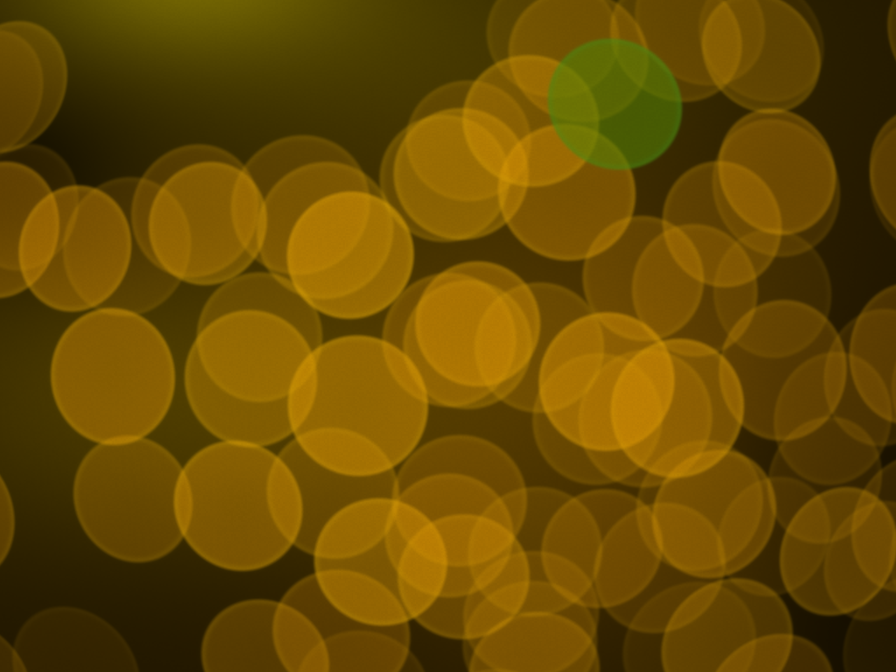
Reproduce this background procedurally as a WebGL 1 fragment shader.

```glsl
precision highp float;
// Warm amber bokeh: overlapping translucent light discs on a dark olive blur.

uniform vec2 u_resolution;

#define DISC_RADIUS 0.102
#define EDGE_SOFTNESS 0.0035
#define RIM_STRENGTH 0.13
#define EDGE_SQUEEZE 0.42
#define COLUMN_STEP 0.17
#define ROW_STEP 0.222
#define MAIN_OPACITY 0.60
#define FAINT_OPACITY 0.30
#define AMBER vec3(0.88, 0.60, 0.015)
#define RIM_TINT vec3(0.85, 0.72, 0.03)
#define GREEN vec3(0.32, 0.50, 0.02)
#define GRAIN 0.012

const vec2 CENTRE = vec2(0.667, 0.5);

vec3 hash3(vec3 p) {
  vec3 q = vec3(dot(p, vec3(127.1, 311.7, 74.7)),
                dot(p, vec3(269.5, 183.3, 246.1)),
                dot(p, vec3(113.5, 271.9, 124.6)));
  return fract(sin(q) * 43758.55);
}

float blob(vec2 p, vec2 centre, vec2 size) {
  vec2 q = (p - centre) / size;
  return exp(-dot(q, q));
}

// Signed distance to a disc, narrowed along the ray from the canvas centre.
float discDistance(vec2 p, vec2 centre, float radius) {
  vec2 fromCentre = centre - CENTRE;
  vec2 q = p - centre;
  q += EDGE_SQUEEZE * fromCentre * dot(q, fromCentre);
  return length(q) - radius;
}

// Lays one translucent disc with a thin bright rim over the colour.
vec3 addDisc(vec3 colour, float d, vec3 tint, vec3 rimTint, float opacity) {
  float fill = 1.0 - smoothstep(-EDGE_SOFTNESS, EDGE_SOFTNESS, d);
  float rimOffset = (d + EDGE_SOFTNESS) / EDGE_SOFTNESS;
  float rim = exp(-0.5 * rimOffset * rimOffset);
  float shade = 0.94 + 0.06 * smoothstep(-DISC_RADIUS, 0.0, d);
  colour = mix(colour, tint, fill * opacity * shade);
  return mix(colour, rimTint, rim * RIM_STRENGTH * min(1.0, opacity * 2.5));
}

vec3 background(vec2 p) {
  vec3 colour = vec3(0.125, 0.085, 0.0);
  colour += vec3(0.27, 0.26, 0.01) * blob(p, vec2(0.27, 1.06), vec2(0.26, 0.14));
  colour += vec3(0.12, 0.115, 0.0) * blob(p, vec2(0.55, 0.94), vec2(0.55, 0.22));
  colour += vec3(0.17, 0.145, 0.0) * blob(p, vec2(0.25, 0.42), vec2(0.46, 0.24));
  colour += vec3(0.16, 0.105, 0.0) * blob(p, vec2(0.82, 0.42), vec2(0.36, 0.40));
  colour *= 1.0 - 0.65 * blob(p, vec2(-0.02, 0.74), vec2(0.18, 0.12));
  return colour * (1.0 - 0.45 * blob(p, vec2(1.36, 0.1), vec2(0.24, 0.35)));
}

// Chance that a disc appears: sparse at upper left, crowded to the right.
float presence(vec2 c, float layer) {
  float emptyTop = smoothstep(0.76, 0.82, c.y) * smoothstep(0.08, 0.16, c.x)
                 * (1.0 - smoothstep(0.62, 0.74, c.x));
  float crowd = 0.16 + 0.52 * smoothstep(0.3, 0.8, c.x);
  float chance = layer < 0.5 ? 0.82 : crowd;
  return chance * (1.0 - emptyTop);
}

void main() {
  vec2 p = gl_FragCoord.xy / u_resolution.y;
  vec3 colour = background(p);

  // Scattered discs: loose rows on the left, freer layers on the right.
  for (int layer = 0; layer < 3; layer++) {
    for (int row = 0; row < 5; row++) {
      for (int column = 0; column < 9; column++) {
        vec3 id = vec3(float(column), float(row), float(layer));
        vec3 h = hash3(id + 3.0);
        vec3 k = hash3(id + 41.0);
        float looseness = mix(0.3, 0.95, smoothstep(0.5, 4.5, id.x));
        vec2 jitter = (h.xy - 0.5) * vec2(0.75, looseness);
        vec2 c = (id.xy + jitter) * vec2(COLUMN_STEP, ROW_STEP);
        float shown = step(h.z, presence(c, id.z));
        float glow = 0.28 + 0.72 * blob(c, vec2(0.60, 0.48), vec2(0.62, 0.50));
        float opacity = id.z < 0.5 ? MAIN_OPACITY : FAINT_OPACITY;
        opacity *= shown * glow * mix(0.6, 1.0, k.x);
        float d = discDistance(p, c, DISC_RADIUS * mix(0.90, 1.04, k.y));
        vec3 tint = AMBER * vec3(1.0, mix(0.95, 1.04, k.z), 1.0);
        colour = addDisc(colour, d, tint, RIM_TINT, opacity);
      }
    }
  }

  // The single green light near the top, with an amber neighbour.
  float amberDisc = discDistance(p, vec2(0.79, 0.82), DISC_RADIUS);
  float greenDisc = discDistance(p, vec2(0.915, 0.845), DISC_RADIUS);
  colour = addDisc(colour, amberDisc, AMBER, RIM_TINT, 0.34);
  colour = addDisc(colour, greenDisc, GREEN, vec3(0.2, 0.62, 0.2), 0.58);

  // Fine tonal grain.
  float grain = hash3(vec3(floor(p * 384.0), 7.0)).x - 0.5;
  colour *= 1.0 + 2.0 * GRAIN * grain;
  gl_FragColor = vec4(clamp(colour, 0.0, 1.0), 1.0);
}
```
